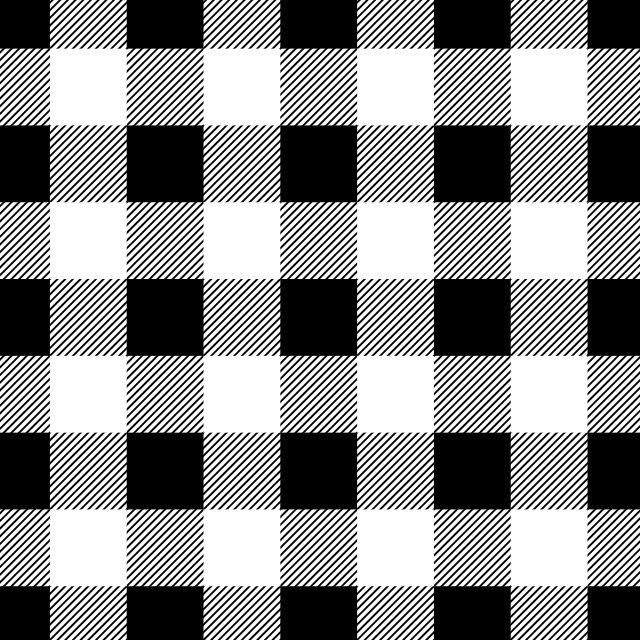
Reproduce this pattern procedurally as a WebGL 1 fragment shader.

```glsl
precision highp float;

uniform vec2 u_resolution;

const vec2 CENTER = vec2(0.498, 0.504);   // middle of the central dark check
const float CHECK_SIZE = 0.12;
const float LINES_PER_CHECK = 10.0;
const float LINE_SHARE = 0.35;            // inked part of each hatch period
const vec3 PAPER = vec3(1.0);
const vec3 INK = vec3(0.0);

// Distance to the nearest multiple of period
float repeatDistance(float x, float period) {
    return abs(mod(x + 0.5 * period, period) - 0.5 * period);
}

// Antialiased coverage of repeated bars centred on multiples of period
float bars(float x, float period, float halfWidth, float pixel) {
    float inside = halfWidth - repeatDistance(x, period);
    return clamp(inside / pixel + 0.5, 0.0, 1.0);
}

// Rising diagonal lines that pass through the check corners
float hatch(vec2 p, float density, float share, float pixel) {
    float across = (p.x - p.y) * density;
    return bars(across, 1.0, 0.5 * share, pixel * density * sqrt(2.0));
}

// Solid where bands cross, hatched where only one band lies
float gingham(vec2 p, float pixel) {
    float column = bars(p.x, 2.0, 0.5, pixel);
    float row = bars(p.y, 2.0, 0.5, pixel);
    float crossing = column * row;
    float single = column + row - 2.0 * crossing;
    return crossing + single * hatch(p, LINES_PER_CHECK, LINE_SHARE, pixel);
}

void main() {
    float side = min(u_resolution.x, u_resolution.y);
    vec2 checks = (gl_FragCoord.xy / side - CENTER) / CHECK_SIZE;
    float pixel = 1.0 / (side * CHECK_SIZE);
    gl_FragColor = vec4(mix(PAPER, INK, gingham(checks, pixel)), 1.0);
}
```
